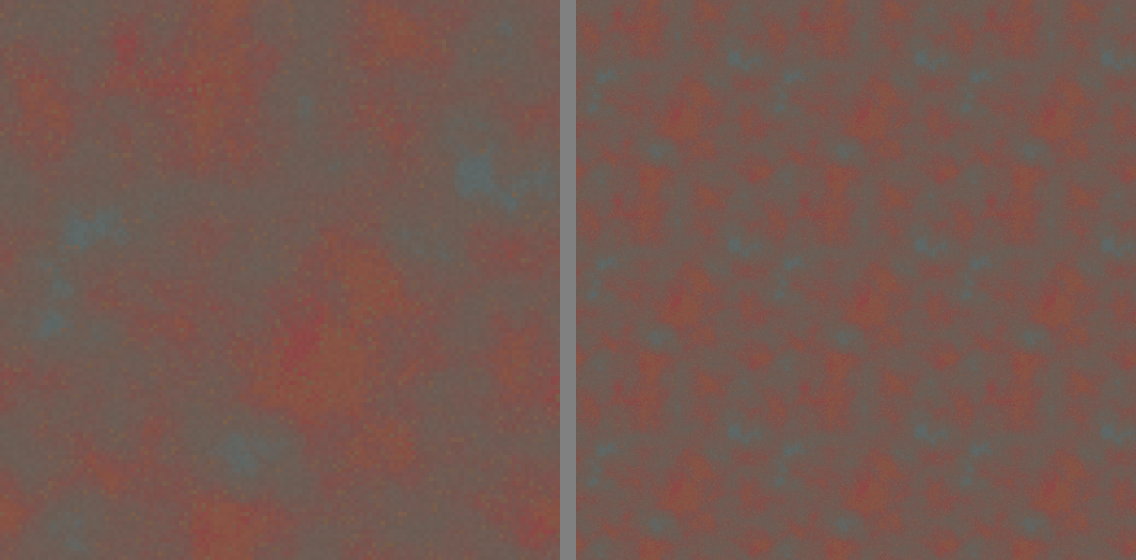
Left, the tile; right, the same tile 3 across and 3 down.
This texture is drawn by a Shadertoy shader. Its source:

```glsl
// Weathered rust mosaic: small square cells coloured by wrapping cloud noise.

const float CELLS = 128.0;          // mosaic cells across the canvas
const float CLOUD_REPEAT = 4.0;     // coarsest noise lattice across the canvas
const float HUE_REPEAT = 5.0;
const int OCTAVES = 5;
const float GAIN = 0.6;
const float CLOUD_DEVIATION = 0.26; // brings the cloud noise to unit deviation
const float CELL_JITTER = 0.8;      // random shift along the colour ramp
const float SHADE_JITTER = 0.016;

const vec3 SLATE = vec3(0.37, 0.405, 0.40);
const vec3 MOSS  = vec3(0.425, 0.365, 0.33);
const vec3 BROWN = vec3(0.45, 0.35, 0.32);
const vec3 MAUVE = vec3(0.49, 0.32, 0.30);
const vec3 RUST  = vec3(0.53, 0.325, 0.265);
const vec3 RED   = vec3(0.55, 0.28, 0.275);
const vec3 OCHRE = vec3(0.48, 0.37, 0.29);

float hash(vec2 p, float seed) {
    uvec3 q = uvec3(p.x, p.y, seed) * uvec3(1597u, 51749u, 3812u);
    uint n = q.x ^ (q.y + 7919u) ^ (q.z << 9);
    n = (n ^ (n >> 15)) * 0x2c1b3c6du;
    n = (n ^ (n >> 12)) * 0x297a2d39u;
    n ^= n >> 15;
    return float(n >> 8) / 16777216.0;
}

// Dot product with the random unit gradient of a wrapped lattice corner
float cornerSlope(vec2 corner, vec2 offset, float period, float seed) {
    float angle = 6.28318 * hash(mod(corner, period), seed);
    return dot(vec2(cos(angle), sin(angle)), offset);
}

float gradientNoise(vec2 p, float period, float seed) {
    vec2 i = floor(p), f = p - i;
    vec2 s = f * f * f * (f * (f * 6.0 - 15.0) + 10.0);
    vec2 e = vec2(1.0, 0.0);
    float low = mix(cornerSlope(i, f, period, seed),
                    cornerSlope(i + e.xy, f - e.xy, period, seed), s.x);
    float high = mix(cornerSlope(i + e.yx, f - e.yx, period, seed),
                     cornerSlope(i + e.xx, f - e.xx, period, seed), s.x);
    return mix(low, high, s.y);
}

// Fractal sum that tiles over the unit square
float clouds(vec2 uv, float period, float seed) {
    float sum = 0.0, amplitude = 1.0;
    for (int k = 0; k < OCTAVES; k++) {
        sum += amplitude * gradientNoise(uv * period, period, seed + float(k));
        period *= 2.0;
        amplitude *= GAIN;
    }
    return sum / CLOUD_DEVIATION;
}

float ramp(float from, float to, float x) {
    return clamp((x - from) / (to - from), 0.0, 1.0);
}

vec3 cellColor(vec2 cell) {
    cell = mod(cell, CELLS);
    vec2 uv = (cell + 0.5) / CELLS;
    float wear = clouds(uv, CLOUD_REPEAT, 11.0);
    float hue = clouds(uv, HUE_REPEAT, 31.0) + hash(cell, 51.0) - 0.5;

    // Cells vary more where the rust is strong
    float rough = smoothstep(-1.5, 0.8, wear);
    float level = wear + (hash(cell, 52.0) - 0.5) * CELL_JITTER * mix(0.5, 1.0, rough);

    vec3 color = mix(SLATE, MOSS, ramp(-2.7, -1.5, level));
    color = mix(color, BROWN, ramp(-1.2, -0.1, level));
    color = mix(color, MAUVE, ramp(-0.1, 0.85, level));
    vec3 hot = mix(RUST, RED, smoothstep(0.4, 1.3, hue));
    color = mix(color, hot, ramp(0.9, 1.7, level));

    // Scattered ochre specks
    float speck = step(hash(cell, 53.0), mix(0.008, 0.075, rough));
    color = mix(color, OCHRE, speck * mix(0.6, 1.0, hash(cell, 54.0)));
    return color + (hash(cell, 55.0) - 0.5) * SHADE_JITTER;
}

void mainImage(out vec4 fragColor, in vec2 fragCoord) {
    // Blend neighbouring cells over about one pixel at their borders
    vec2 p = fragCoord / iResolution.xy * CELLS - 0.5;
    vec2 cell = floor(p);
    vec2 halfPixel = min(0.5 * CELLS / iResolution.xy, vec2(0.5));
    vec2 blend = smoothstep(0.5 - halfPixel, 0.5 + halfPixel, p - cell);

    vec3 low = mix(cellColor(cell + CELLS),
                   cellColor(cell + CELLS + vec2(1.0, 0.0)), blend.x);
    vec3 high = mix(cellColor(cell + CELLS + vec2(0.0, 1.0)),
                    cellColor(cell + CELLS + vec2(1.0, 1.0)), blend.x);
    fragColor = vec4(mix(low, high, blend.y), 1.0);
}
```
